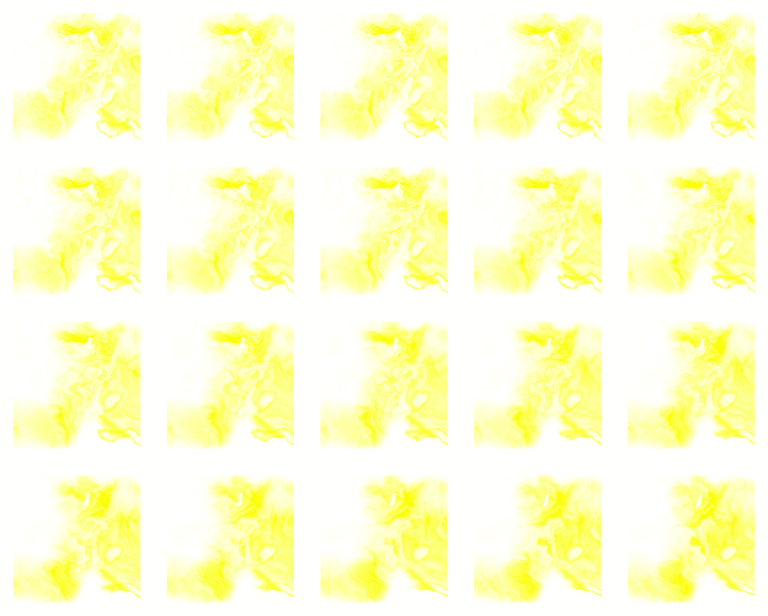
Write a Shadertoy shader that draws this pattern.

```glsl
#define GRID vec2(5.0, 4.0)      // frames across and down
#define TILE 0.828               // frame width within its cell
#define PAPER vec3(1.0, 1.0, 0.998)
#define INK vec3(0.985, 1.0, 0.02)
#define SWIRL 0.25               // bending of the smoke
#define DRIFT 0.032              // change from frame to frame
#define STRENGTH 1.0
#define CONTRAST 1.4             // thins the pale smoke

float hash(vec3 p) {
    p = fract(p * 0.1031);
    p += dot(p, p.zyx + 31.32);
    return fract((p.x + p.y) * p.z);
}

float noise(vec3 p) {
    vec3 i = floor(p), f = fract(p);
    f = f * f * (3.0 - 2.0 * f);
    vec2 e = vec2(0.0, 1.0);
    vec4 near = vec4(hash(i), hash(i + e.yxx), hash(i + e.xyx), hash(i + e.yyx));
    vec4 far = vec4(hash(i + e.xxy), hash(i + e.yxy), hash(i + e.xyy), hash(i + e.yyy));
    vec4 slab = mix(near, far, f.z);
    vec2 row = mix(slab.xz, slab.yw, f.x);
    return mix(row.x, row.y, f.y);
}

float fbm(vec2 p, float t) {
    float sum = 0.0, amp = 0.52;
    for (int i = 0; i < 5; i++) {
        sum += amp * noise(vec3(p, t + 9.0 * float(i)));
        p = mat2(1.6, 1.2, -1.2, 1.6) * p + 3.7;
        amp *= 0.5;
    }
    return sum;
}

// Bright crease where the noise crosses its middle value
float crease(vec2 p, float t, float sharpness) {
    return pow(clamp(1.0 - abs(2.0 * fbm(p, t) - 1.0), 0.0, 1.0), sharpness);
}

// Soft stroke from a to b, fading to nothing at the given radius
float stroke(vec2 p, vec2 a, vec2 b, float radius) {
    vec2 pa = p - a, ba = b - a;
    float along = clamp(dot(pa, ba) / dot(ba, ba), 0.0, 1.0);
    return 1.0 - smoothstep(0.0, radius, length(pa - ba * along));
}

float ring(vec2 p, vec2 radii, float width) {
    float d = (length(p / radii) - 1.0) * min(radii.x, radii.y);
    return 1.0 - smoothstep(0.0, width, abs(d));
}

float over(float a, float b) {
    return 1.0 - (1.0 - a) * (1.0 - b);
}

float smoke(vec2 p, float frame) {
    float t = frame * DRIFT, age = frame / (GRID.x * GRID.y - 1.0);
    vec2 bend = vec2(fbm(p * 3.2 + 4.0, t), fbm(p * 3.2 + 21.0, t)) - 0.5;
    vec2 q = p + SWIRL * bend;

    // Large masses: crown, right flank, rising limb, foot, pale belly
    float body = stroke(q, vec2(0.47, 0.84), vec2(0.70, 0.78), 0.21);
    body = over(body, 0.72 * stroke(q, vec2(0.64, 0.78), vec2(1.02, 0.60), 0.25));
    vec2 knee = mix(vec2(0.30, 0.24), vec2(0.43, 0.15), age);
    body = over(body, 0.78 * stroke(q, knee, vec2(0.62, 0.56), 0.26));
    body = over(body, 0.62 * stroke(q, vec2(0.0, 0.16), knee, 0.26));
    body = over(body, 0.60 * stroke(q, vec2(0.66, 0.50), vec2(0.98, 0.28), 0.38));
    body = over(body, 0.50 * stroke(q, vec2(0.55, 0.97), vec2(1.0, 0.85), 0.10));

    // Clear pockets
    body *= 1.0 - 0.95 * stroke(q, vec2(0.60, 0.06), vec2(0.65, 0.20), 0.15);
    body *= 1.0 - 0.9 * stroke(q, vec2(0.25, 0.0), vec2(0.65, 0.0), 0.09);
    body *= 1.0 - 0.8 * stroke(q, vec2(0.55, 0.78), vec2(0.57, 0.86), 0.025);

    // Billows, folded sheets and fine fibres
    float billow = smoothstep(0.30, 0.70, fbm(q * 4.5 + 2.5 * bend, t + 5.0));
    float fold = crease(q * 3.0 + 3.0 * bend + 8.0, t + 2.0, 9.0);
    float fibre = crease(q * 7.0 + 5.0 * bend + 15.0, t + 3.0, 8.0);
    float ink = body * (0.25 + 0.50 * billow + 0.32 * fold + 0.36 * fibre);

    // Small loop, and the crisp curl in the lower corner with its tail
    vec2 r = p + 0.22 * bend;
    vec2 eye = r - vec2(0.77 + 0.04 * age, 0.39 + 0.02 * age);
    eye.x -= 0.4 * eye.y;
    ink *= 1.0 - 0.55 * (1.0 - smoothstep(0.02, 0.07, length(eye)));
    ink = over(ink, (0.15 + 0.4 * billow) * ring(eye, vec2(0.05, 0.07), 0.02));
    vec2 curl = p + 0.5 * bend - vec2(0.86, 0.09);
    curl.y += 0.3 * curl.x;
    ink = over(ink, (0.35 + 0.5 * fibre) * ring(curl, vec2(0.11, 0.06), 0.022));
    ink = over(ink, 0.75 * stroke(q, vec2(0.71, 0.28), vec2(0.83, 0.10), 0.055));

    // Thin haze
    return pow(max(ink, 0.0), CONTRAST) + 0.035 * fold * smoothstep(0.1, 0.4, p.y);
}

void mainImage(out vec4 fragColor, in vec2 fragCoord) {
    vec2 grid = fragCoord / iResolution.xy * GRID;
    vec2 cell = floor(grid);
    vec2 p = (fract(grid) - 0.5) / TILE + 0.5;

    // Frames run left to right from the top row
    float frame = cell.x + GRID.x * (GRID.y - 1.0 - cell.y);

    // Crop each frame to its square
    vec2 pixel = GRID / iResolution.xy / TILE;
    vec2 inside = clamp((0.5 - abs(p - 0.5)) / pixel + 0.5, 0.0, 1.0);
    float ink = clamp(smoke(p, frame) * STRENGTH, 0.0, 1.0);
    fragColor = vec4(mix(PAPER, INK, ink * inside.x * inside.y), 1.0);
}
```
